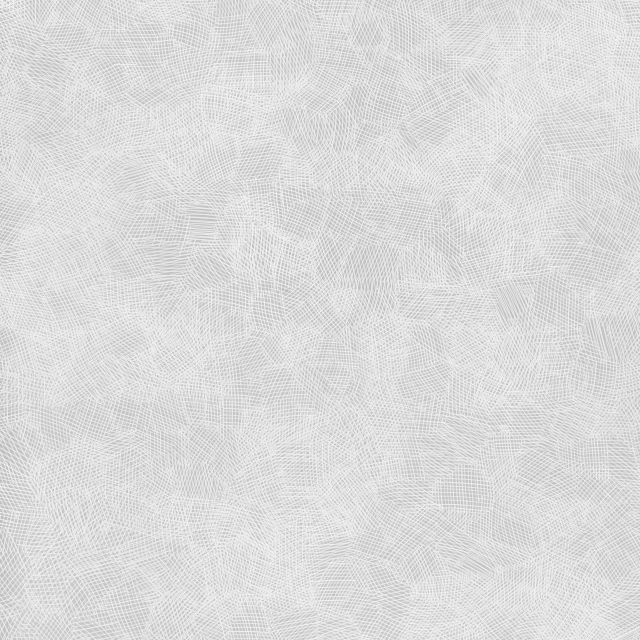
A WebGL 2 fragment shader for this texture:

```glsl
#version 300 es
precision highp float;

// Fine white cross-hatching on pale grey. Each layer splits the canvas into
// Voronoi patches of near-parallel strokes; strokes overshoot the seams,
// and crossed layers form an irregular mesh under soft clouds of tone.

uniform vec2 u_resolution;
out vec4 fragColor;

float hash(vec2 p) {
    return fract(sin(dot(p, vec2(127.1, 311.7))) * 43758.5453);
}

vec2 hash2(vec2 p) {
    return vec2(hash(p), hash(p + 57.3));
}

float noise(vec2 p) {
    vec2 i = floor(p), f = fract(p);
    f = f * f * (3.0 - 2.0 * f);
    return mix(mix(hash(i), hash(i + vec2(1, 0)), f.x),
               mix(hash(i + vec2(0, 1)), hash(i + vec2(1, 1)), f.x), f.y);
}

float clouds(vec2 p) {
    float sum = 0.0, weight = 0.5;
    for (int i = 0; i < 4; i++) {
        sum += weight * noise(p);
        p = p * 2.1 + 13.7;
        weight *= 0.5;
    }
    return sum / 0.9375;
}

// Strokes of one patch; only those reaching past the seam by "overshoot" show.
float hatch(vec2 p, vec2 center, vec2 seed, float layer, float overshoot, float pixel) {
    float angle = 0.5 + 1.2 * layer + 1.2 * (hash(seed + 3.1) - 0.5)
                + 2.6 * noise(center * 4.0 + 8.0);
    float c = cos(angle), s = sin(angle);
    vec2 q = mat2(c, -s, s, c) * (p - center);
    q.y += 4.0 * (hash(seed + 5.7) - 0.5) * q.x * q.x;
    q.y += 0.0012 * (noise(p * 45.0 + seed) - 0.5);

    // Spacing grows toward the lower left corner.
    float spacing = mix(0.0043, 0.0058, hash(seed + 9.2))
                  + 0.0014 * smoothstep(0.5, 0.0, length(center));
    float row = floor(q.y / spacing);
    vec2 stroke = hash2(seed * 1.7 + row * 0.61);
    float d = abs(q.y - (row + 0.5 + 0.3 * (stroke.x - 0.5)) * spacing);

    float width = 0.00115 + 0.0007 * stroke.y;
    float line = clamp((0.5 * (width + pixel) - d) / pixel, 0.0, min(1.0, width / pixel));
    float reach = 0.014 * hash(stroke + seed);
    float shown = smoothstep(-0.001, 0.001, reach - overshoot);
    return line * shown * mix(0.65, 1.0, stroke.x);
}

// One layer: the nearest patch, plus strokes spilling in from the second.
float hatchLayer(vec2 p, float layer, float pixel) {
    float size = 0.062 + 0.008 * layer;
    vec2 cell = floor(p / size);
    vec3 near = vec3(9.0), second = vec3(9.0);
    vec2 nearSeed = vec2(0.0), secondSeed = vec2(0.0);
    for (int y = -1; y <= 1; y++) {
        for (int x = -1; x <= 1; x++) {
            vec2 id = cell + vec2(x, y);
            vec2 seed = id + 37.0 * layer;
            vec2 center = (id + hash2(seed)) * size;
            float d = distance(p, center);
            if (d < near.z) {
                second = near;
                secondSeed = nearSeed;
                near = vec3(center, d);
                nearSeed = seed;
            } else if (d < second.z) {
                second = vec3(center, d);
                secondSeed = seed;
            }
        }
    }
    float inside = hatch(p, near.xy, nearSeed, layer, -1.0, pixel);
    float spill = hatch(p, second.xy, secondSeed, layer, second.z - near.z, pixel);
    return max(inside, spill);
}

void main() {
    vec2 p = gl_FragCoord.xy / u_resolution.y;
    float pixel = 1.0 / u_resolution.y;

    // Two full layers, and a third in scattered tufts.
    float gaps = 1.0;
    for (int i = 0; i < 3; i++) {
        float layer = float(i);
        float cover = i < 2 ? 1.0 : smoothstep(0.45, 0.65, noise(p * 15.0 + 4.0));
        gaps *= 1.0 - cover * hatchLayer(p, layer, pixel);
    }

    // Ground tone with slow clouds, paper grain and a darker left margin.
    float tone = 0.776 + 0.06 * (clouds(p * 3.5 + 2.0) - 0.5);
    tone += 0.02 * (noise(p * 260.0) - 0.5);
    tone -= 0.035 * smoothstep(0.04, 0.0, p.x);

    // A few faint smudges.
    for (int i = 0; i < 5; i++) {
        vec2 spot = hash2(vec2(float(i), 21.0));
        float r = 0.004 + 0.006 * hash(spot);
        tone -= 0.05 * smoothstep(r, 0.0, distance(p, spot));
    }

    float ink = mix(0.8, 1.0, clouds(p * 5.0 + 30.0));
    fragColor = vec4(vec3(mix(tone, 0.955, (1.0 - gaps) * ink)), 1.0);
}
```
